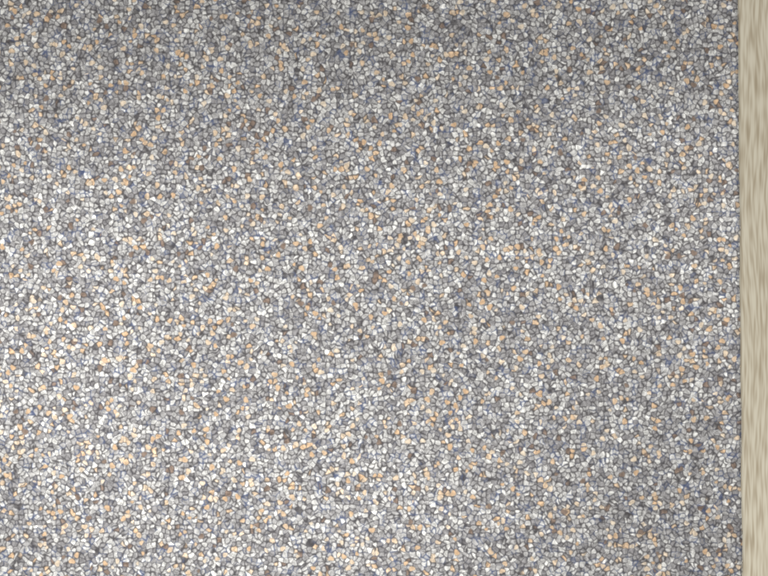
This texture is drawn by a WebGL 2 fragment shader. Its source:

```glsl
#version 300 es
precision highp float;
// Fine crushed gravel under uneven light, with a pale wooden board on the right.
// Warped cellular noise forms ragged chips with uneven joints, a sparse rotated
// grid adds warm stones, and stretched gradient noise gives the board its grain.

uniform vec2 u_resolution;
out vec4 fragColor;

const float CHIP_DENSITY = 122.0;   // chips per canvas height
const float CHIP_WARP = 0.38;       // raggedness of chip outlines, in cells
const float STONE_DENSITY = 62.0;   // cells for larger stones per canvas height
const float STONE_SHARE = 0.21;
const float BOARD_TOP = 1.281;      // left edge of the board, in canvas heights
const float BOARD_BOTTOM = 1.288;
const int SAMPLES = 3;              // supersampling per axis
const float FILTER_WIDTH = 1.0 / 330.0;  // softening footprint, in canvas heights

const vec3 CHIP_DARK = vec3(0.57, 0.56, 0.56);
const vec3 CHIP_LIGHT = vec3(0.90, 0.895, 0.87);
const vec3 GAP_GRAY = vec3(0.31, 0.30, 0.305);
const vec3 GAP_BLUE = vec3(0.32, 0.36, 0.48);
const vec3 TAN = vec3(0.85, 0.72, 0.58);
const vec3 CREAM = vec3(0.91, 0.85, 0.76);
const vec3 BROWN = vec3(0.56, 0.49, 0.44);
const vec3 WOOD_LIGHT = vec3(0.80, 0.77, 0.69);
const vec3 WOOD_DARK = vec3(0.64, 0.59, 0.50);

// Three random values in 0..1 for an integer cell
vec3 hash3(vec2 cell, int seed) {
  uvec3 v = uvec3(ivec3(ivec2(cell), seed)) * 1664525u + 1013904223u;
  v.x += v.y * v.z; v.y += v.z * v.x; v.z += v.x * v.y;
  v ^= v >> 16u;
  v.x += v.y * v.z; v.y += v.z * v.x; v.z += v.x * v.y;
  return vec3(v >> 8u) / 16777216.0;
}

float cornerGradient(vec2 cell, vec2 offset) {
  float a = 6.2832 * hash3(cell, 7).x;
  return dot(vec2(cos(a), sin(a)), offset);
}

float gradientNoise(vec2 p) {
  vec2 i = floor(p), f = p - i;
  vec2 w = f * f * f * (f * (f * 6.0 - 15.0) + 10.0);
  vec2 e = vec2(1.0, 0.0);
  return mix(
    mix(cornerGradient(i, f), cornerGradient(i + e, f - e), w.x),
    mix(cornerGradient(i + e.yx, f - e.yx), cornerGradient(i + e.xx, f - e.xx), w.x), w.y);
}

// Ragged chips: one tone per cell, joints of varying width and depth
vec3 chips(vec2 p) {
  vec2 q = p * CHIP_DENSITY;
  q += CHIP_WARP * vec2(gradientNoise(q * 1.1), gradientNoise(q * 1.1 + 41.3));
  vec2 base = floor(q), owner = base;
  float nearest = 9.0, second = 9.0;
  for (int y = -1; y <= 1; y++)
    for (int x = -1; x <= 1; x++) {
      vec2 cell = base + vec2(x, y);
      float d = length(cell + 0.5 + 0.98 * (hash3(cell, 1).xy - 0.5) - q);
      if (d < nearest) { second = nearest; nearest = d; owner = cell; }
      else second = min(second, d);
    }
  vec3 rnd = hash3(owner, 2);
  vec3 stone = mix(CHIP_DARK, CHIP_LIGHT, rnd.x);
  if (rnd.y < 0.07) stone = mix(TAN, CREAM, rnd.z);
  else if (rnd.y < 0.09) stone = BROWN;
  else if (rnd.y < 0.11) stone = CHIP_LIGHT * 1.05;
  stone *= 1.0 + 0.38 * gradientNoise(q * 1.7 + 9.0);      // rough facets
  float blue = smoothstep(0.0, 0.5, gradientNoise(q * 0.45) + 0.6 * (rnd.z - 0.5));
  float width = 0.30 + 0.45 * gradientNoise(q * 0.8 + 17.0);
  float joint = 1.0 - smoothstep(-0.06, max(width, 0.05), second - nearest);
  return mix(stone, mix(GAP_GRAY, GAP_BLUE, blue), joint);
}

// Sparse larger stones with angular outlines, laid over the chips
vec3 addStones(vec3 ground, vec2 p) {
  vec2 q = mat2(0.83, 0.558, -0.558, 0.83) * p * STONE_DENSITY;
  vec2 cell = floor(q);
  vec3 rnd = hash3(cell, 3), look = hash3(cell, 4);
  if (rnd.z > STONE_SHARE) return ground;
  vec2 d = q - cell - 0.5 - 0.3 * (rnd.xy - 0.5);
  float a = atan(d.y, d.x) + 6.2832 * look.x;
  float radius = mix(0.17, 0.31, look.y) * (1.0 + 0.15 * cos(2.0 * a) + 0.12 * cos(3.0 * a + 1.0));
  float edge = length(d) - radius;
  vec3 stone = look.z < 0.08 ? BROWN : mix(TAN, CREAM, smoothstep(0.2, 1.0, look.z));
  stone *= 1.0 + 0.2 * gradientNoise(q * 3.0);
  ground = mix(ground, GAP_GRAY, 0.35 * (1.0 - smoothstep(0.02, 0.11, edge)));
  return mix(ground, stone, 1.0 - smoothstep(-0.04, 0.04, edge));
}

// Broad light: bright lower left and bottom, dim top and right corner
float lightAt(vec2 p) {
  float left = exp(-dot(p - vec2(0.08, 0.38), p - vec2(0.08, 0.38)) * 6.0);
  float bottom = exp(-dot(p - vec2(0.50, 0.06), p - vec2(0.50, 0.06)) * 7.0);
  float top = smoothstep(0.58, 1.05, p.y);
  float corner = smoothstep(0.55, 0.0, length(p - vec2(1.3, 0.0)));
  return 1.02 + 0.12 * left + 0.09 * bottom - 0.15 * top - 0.08 * corner
    + 0.03 * gradientNoise(p * 4.0);
}

vec3 board(vec2 p, float inside) {
  float bend = 0.012 * gradientNoise(vec2(p.x * 6.0, p.y * 4.0));
  float broad = gradientNoise(vec2((p.x + bend) * 130.0, p.y * 6.0));
  float fine = gradientNoise(vec2((p.x + bend) * 290.0, p.y * 24.0));
  float tone = smoothstep(-0.6, 0.35, broad * 0.45 + fine * 0.8);
  vec3 wood = mix(WOOD_DARK, WOOD_LIGHT, tone) * mix(1.04, 0.95, p.y);
  return wood * mix(0.85, 1.0, smoothstep(0.0, 0.005, inside));
}

vec3 scene(vec2 p) {
  float inside = p.x - mix(BOARD_BOTTOM, BOARD_TOP, p.y) - 0.002 * gradientNoise(vec2(3.0, p.y * 9.0));
  if (inside > 0.0) return board(p, inside);
  float shadow = mix(0.8, 1.0, smoothstep(0.0, 0.007, -inside));
  return addStones(chips(p), p) * lightAt(p) * shadow;
}

void main() {
  vec3 sum = vec3(0.0);
  float footprint = max(FILTER_WIDTH, 1.0 / u_resolution.y);
  for (int y = 0; y < SAMPLES; y++)
    for (int x = 0; x < SAMPLES; x++) {
      vec2 offset = (vec2(x, y) + 0.5) / float(SAMPLES) - 0.5;
      sum += scene(gl_FragCoord.xy / u_resolution.y + offset * footprint);
    }
  fragColor = vec4(clamp(sum / float(SAMPLES * SAMPLES), 0.0, 1.0), 1.0);
}
```
